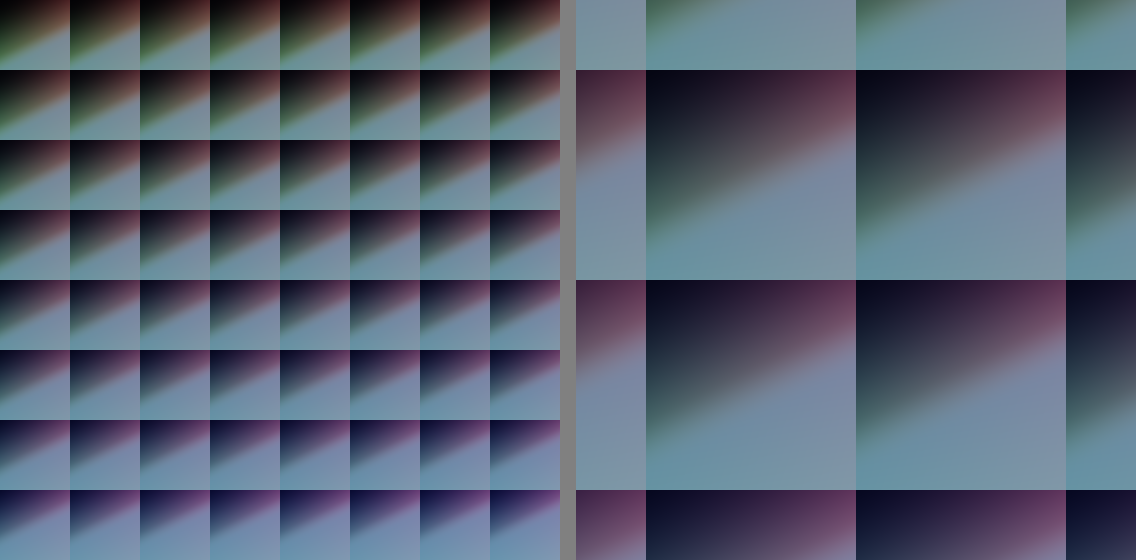
Left: the whole. Right: its middle third, enlarged.
This pattern is drawn by a Shadertoy shader. Its source:

```glsl
// Colour cube unrolled into 8 x 8 slices: red runs right, green runs down, blue rises per slice
vec3 cubeColour(vec2 uv) {
    vec2 grid = vec2(uv.x, 1.0 - uv.y) * 8.0;
    vec2 cell = clamp(floor(grid), 0.0, 7.0);
    return vec3(grid - cell, (cell.y * 8.0 + cell.x) / 63.0);
}

// Muted contrast in the shadows, flat steel blue in the highlights
vec3 splitTone(vec3 colour) {
    float luma = dot(colour, vec3(0.299, 0.587, 0.114));
    vec3 chroma = colour - luma;

    vec3 shadow = 0.78 * smoothstep(0.0, 1.0, luma + 0.16 * chroma);
    shadow += vec3(0.012, 0.012, 0.02) + vec3(0.0, 0.01, 0.05) * colour.b;

    vec3 highlight = vec3(0.47, 0.56, 0.66) + 0.09 * chroma + 0.15 * (luma - 0.75);
    return mix(shadow, highlight, smoothstep(0.45, 0.62, luma));
}

void mainImage(out vec4 fragColor, in vec2 fragCoord) {
    // Average four samples per pixel to smooth the slice borders
    vec3 sum = vec3(0.0);
    for (int i = 0; i < 4; i++) {
        vec2 offset = vec2(i % 2, i / 2) * 0.5 - 0.25;
        sum += splitTone(cubeColour((fragCoord + offset) / iResolution.xy));
    }
    fragColor = vec4(sum / 4.0, 1.0);
}
```
